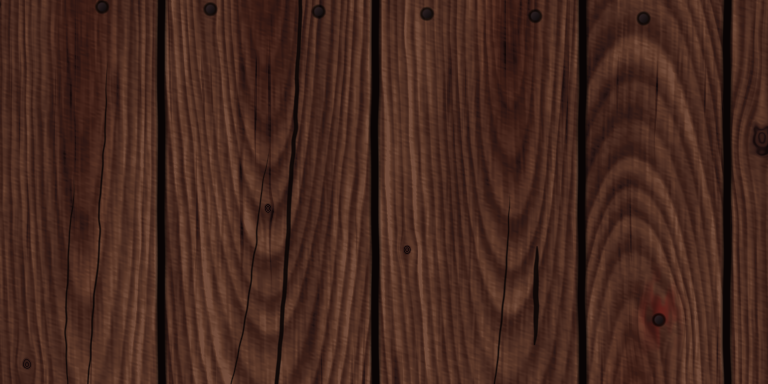
Write a Shadertoy shader that draws this texture.

```glsl
// Five weathered dark wooden planks with grain, knots, cracks and nails.
const vec3 RAMP[6] = vec3[6](
    vec3(.07, .03, .03), vec3(.17, .09, .08), vec3(.23, .12, .09),
    vec3(.29, .17, .13), vec3(.36, .22, .16), vec3(.45, .30, .23));
const vec3 GAP_COLOR = vec3(.035, .015, .015);
const vec3 NAIL_COLOR = vec3(.12, .085, .09);
const vec3 RUST_COLOR = vec3(.42, .12, .10);
const vec3 HEART_TINT = vec3(1.0, .90, .87);

// Lengths are in canvas heights; the canvas is 2 wide and 1 high.
const float EDGE[4] = float[4](.419, .977, 1.516, 1.893);
const float GAP_HALF = .0095;
const float RING_FREQ = 46.0;
const float NAIL_FIRST = .266, NAIL_STEP = .282, NAIL_RADIUS = .014;
const vec2 RUST_NAIL = vec2(1.716, .167);

// Per plank: pith x, pith depth at the bottom, change of depth with height, tone.
const vec4 PLANK[5] = vec4[5](
    vec4(.22, .12, -.10, .60), vec4(.70, .20, -.17, .60),
    vec4(1.33, .16, -.14, .62), vec4(1.65, .05, .22, .59),
    vec4(2.20, .10, .02, .58));
// Knots: centre, radius.
const vec3 KNOT[4] = vec3[4](
    vec3(1.985, .635, .042), vec3(1.06, .35, .012),
    vec3(.698, .458, .012), vec3(.07, .05, .014));
// Cracks: x at the bottom, x at the top, lower end, upper end.
const vec4 CRACK[6] = vec4[6](
    vec4(.729, .789, -.6, 1.5), vec4(1.392, 1.402, .10, .36),
    vec4(.235, .285, -.2, .85), vec4(.61, .76, -.1, .62),
    vec4(1.29, 1.37, -.1, .50), vec4(.17, .21, -.1, .55));
const float CRACK_WIDTH[6] = float[6](.0055, .007, .0022, .002, .0022, .002);

float hash(vec2 p) {
    return fract(sin(dot(p, vec2(127.1, 311.7))) * 43758.5453);
}

float noise(vec2 p) {
    vec2 i = floor(p), f = fract(p);
    f = f * f * (3.0 - 2.0 * f);
    return mix(mix(hash(i), hash(i + vec2(1, 0)), f.x),
               mix(hash(i + vec2(0, 1)), hash(i + vec2(1, 1)), f.x), f.y);
}

vec3 woodColor(float tone) {
    float s = clamp(tone, 0.0, 1.0) * 5.0;
    int k = int(min(s, 4.0));
    return mix(RAMP[k], RAMP[k + 1], s - float(k));
}

// Pushes the grain sideways around a knot.
float bend(vec2 p, vec2 centre, float radius) {
    vec2 d = (p - centre) / (radius * vec2(2.0, 3.2));
    return -.8 * (p.x - centre.x) * exp(-dot(d, d));
}

// Domed nail head with a dark rim and a soft upper highlight.
vec3 addNail(vec3 col, vec2 d, float px) {
    float r = length(d);
    vec3 head = NAIL_COLOR * (1.0 + 25.0 * (d.y - d.x));
    col *= mix(.3, 1.0, smoothstep(NAIL_RADIUS, NAIL_RADIUS * 1.5, r));
    return mix(head, col, smoothstep(-px, px, r - NAIL_RADIUS * .82));
}

void mainImage(out vec4 fragColor, in vec2 fragCoord) {
    vec2 p = fragCoord / iResolution.xy * vec2(2, 1);
    float px = 1.0 / iResolution.y;

    // Plank index and signed offset from the nearest gap
    int plank = 0;
    float side = 9.0;
    for (int k = 0; k < 4; k++) {
        float d = p.x - EDGE[k] + .005 * (noise(vec2(p.y * 9.0, k)) - .5);
        if (d > 0.0) plank++;
        if (abs(d) < abs(side)) side = d;
    }
    vec4 wood = PLANK[plank];
    vec2 seed = vec2(float(plank) * 17.0, float(plank) * 5.0);

    // Growth rings cut lengthwise, bent around the knots
    float x = p.x + bend(p, RUST_NAIL, .03);
    for (int k = 0; k < 4; k++) x += bend(p, KNOT[k].xy, KNOT[k].z);
    x += .022 * (noise(vec2(x * 8.0, p.y * 2.0) + seed) - .5);
    x += .005 * (noise(vec2(x * 30.0, p.y * 11.0) + seed) - .5);
    float r = length(vec2(x - wood.x, wood.y + wood.z * p.y));
    float phase = r * RING_FREQ + .8 * noise(vec2(r * 22.0, p.y) + seed);
    float f = fract(phase);
    float ring = smoothstep(0.0, .6, f) * (1.0 - smoothstep(.74, 1.0, f));
    ring *= .65 + .6 * hash(vec2(floor(phase), plank));
    float heart = 1.0 - smoothstep(.03, .13, r);

    // Tone from rings, fibres, saw marks and broad stains
    float fibre = noise(vec2(x * 170.0, p.y * 12.0));
    float chatter = noise(vec2(p.x * 70.0, p.y * 190.0 + p.x * 60.0));
    float stain = noise(vec2(x * 11.0, p.y * 1.7) + seed + 40.0);
    float tone = wood.w + .38 * (ring - .5) * mix(1.0, .4, heart)
        + .26 * (fibre - .5) + .16 * (chatter - .5)
        + .34 * (stain - .5) - .17 * heart;
    float check = noise(vec2(x * 85.0, p.y * 2.6) + seed);
    tone -= .3 * smoothstep(.84, .97, check);
    tone += .16 * smoothstep(-.026, -.012, side) * step(side, 0.0);
    vec3 col = woodColor(tone) * mix(vec3(1), HEART_TINT, heart);

    // Knots with rings of their own
    for (int k = 0; k < 4; k++) {
        vec2 d = (p - KNOT[k].xy) * vec2(1.15, .9);
        float q = length(d) / KNOT[k].z + .5 * (noise(p * 60.0) - .5);
        vec3 core = woodColor(.15 + .12 * sin(q * 16.0) + .2 * (fibre - .5));
        col = mix(core, col, smoothstep(.75, 1.1, q));
    }

    // Cracks that taper to their ends
    for (int k = 0; k < 6; k++) {
        vec4 c = CRACK[k];
        float t = clamp((p.y - c.z) / (c.w - c.z), 0.0, 1.0);
        float w = CRACK_WIDTH[k] * sqrt(4.0 * t * (1.0 - t));
        float wobble = .014 * (noise(vec2(p.y * 6.0, k)) - .5)
            + .004 * (noise(vec2(p.y * 30.0, k)) - .5);
        float d = abs(p.x - mix(c.x, c.y, p.y) - wobble) - w;
        float open = (1.0 - smoothstep(-px, px, d)) * smoothstep(0.0, .0015, w);
        col = mix(col, GAP_COLOR, .9 * open);
    }

    // Rust stain, then the row of nails and the rusty one
    vec2 rust = (p - RUST_NAIL - vec2(0, .02)) / vec2(.04, .075);
    float rustAmount = exp(-dot(rust, rust)) * smoothstep(.25, .7, noise(p * vec2(55, 28)));
    col = mix(col, RUST_COLOR * (.6 + .6 * fibre), .85 * rustAmount);
    float n = clamp(round((p.x - NAIL_FIRST) / NAIL_STEP), -1.0, 5.0);
    col = addNail(col, p - vec2(NAIL_FIRST + n * NAIL_STEP, .982 - .006 * n), px);
    col = addNail(col, p - RUST_NAIL, px);

    // Shadowed gaps between the planks
    float gap = abs(side) - GAP_HALF;
    col *= mix(.55, 1.0, smoothstep(0.0, .009, gap));
    col = mix(GAP_COLOR, col, smoothstep(-px, px, gap));
    fragColor = vec4(col, 1);
}
```
